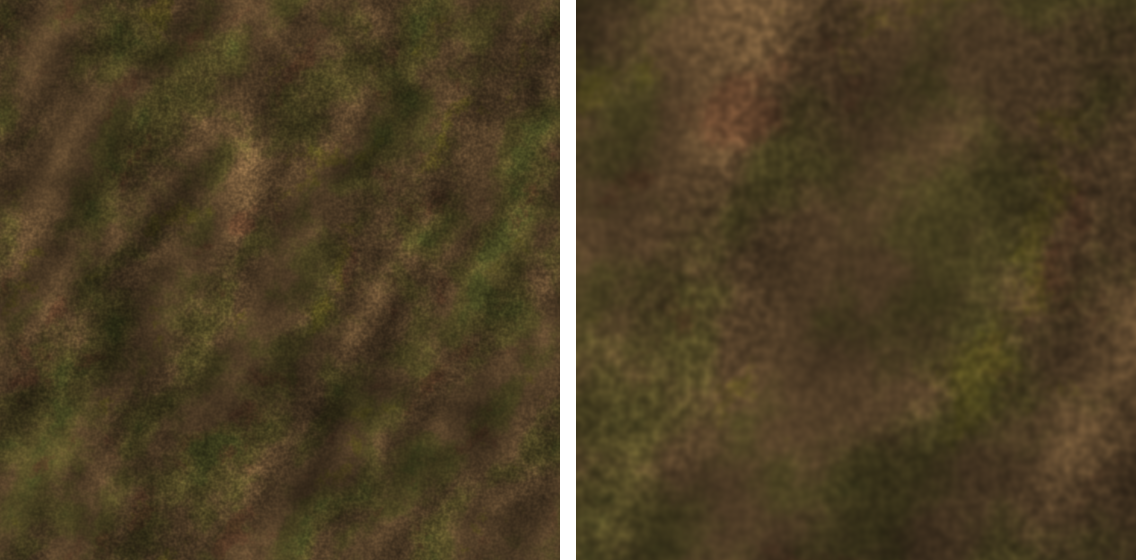
Left, the full canvas; right, a detail of the centre.
Reproduce this texture procedurally as a WebGL 2 fragment shader.

```glsl
#version 300 es
precision highp float;

uniform vec2 u_resolution;
out vec4 fragColor;

const float TAU = 6.2831853;

// Integer hash of a lattice cell, returned in 0..1
float hash(vec2 cell, float seed) {
    uint h = uint(cell.x) * 1597334677u;
    h = (h ^ (h >> 15)) + uint(cell.y) * 3812015801u;
    h = (h ^ (h >> 16)) * 2146121005u + uint(seed) * 2798796415u;
    h = (h ^ (h >> 15)) * 2221713035u;
    h = h ^ (h >> 16);
    return float(h & 0xffffffu) / 16777216.0;
}

// Slope of one lattice corner; the lattice repeats after a whole tile
float slope(vec2 cell, vec2 offset, vec2 cells, float seed) {
    vec2 wrapped = cell - cells * floor((cell + 0.5) / cells);
    float angle = TAU * hash(wrapped, seed);
    return dot(vec2(cos(angle), sin(angle)), offset);
}

// Tiling gradient noise, roughly -1..1; a whole-number lean slants the lattice
float noise(vec2 uv, vec2 cells, float lean, float seed) {
    vec2 p = vec2(uv.x, uv.y - lean * uv.x) * cells;
    vec2 i = floor(p);
    vec2 f = p - i;
    vec2 w = f * f * f * (f * (f * 6.0 - 15.0) + 10.0);
    vec2 right = vec2(1.0, 0.0);
    vec2 up = vec2(0.0, 1.0);
    float low = mix(slope(i, f, cells, seed),
                    slope(i + right, f - right, cells, seed), w.x);
    float high = mix(slope(i + up, f - up, cells, seed),
                     slope(i + right + up, f - right - up, cells, seed), w.x);
    return 1.7 * mix(low, high, w.y);
}

// Slanted blobs broken up by round ones, then ever finer even octaves
float clouds(vec2 uv, vec2 bend, vec2 cells, float gain, float seed) {
    vec2 p = uv + bend;
    float sum = 0.85 * noise(p, cells, 1.0, seed)
              + 0.55 * noise(p, vec2(cells.y + 1.0), 0.0, seed + 1.0)
              + 0.8 * gain * noise(p, cells * 2.0 + vec2(1.0, -1.0), 1.0, seed + 2.0);
    float amplitude = 0.75 * gain;
    float count = cells.y * 2.0 + 3.0;
    for (int i = 0; i < 5; i++) {
        sum += amplitude * noise(uv, vec2(count), 0.0, seed + 3.0 + float(i));
        amplitude = amplitude * gain;
        count = floor(count * 1.9);
    }
    return sum;
}

vec3 groundColor(vec2 uv) {
    // Gentle bend of the broad shapes
    vec2 bend = 0.025 * vec2(noise(uv, vec2(7.0), 0.0, 11.0),
                             noise(uv, vec2(7.0), 0.0, 12.0));

    // Light and dark clouds, soft in some places and rough in others
    float rough = smoothstep(-0.7, 0.4, noise(uv + bend, vec2(5.0, 6.0), 1.0, 31.0));
    float tone = clouds(uv, bend, vec2(6.0, 7.0), mix(0.54, 0.68, rough), 41.0);
    float grain = noise(uv, vec2(113.0), 0.0, 51.0)
                + 0.9 * noise(uv, vec2(191.0), 0.0, 52.0);

    // Brown earth against olive growth
    float growth = clouds(uv, bend, vec2(5.0, 7.0), 0.6, 61.0);
    vec3 earth = vec3(0.306, 0.234, 0.150);
    vec3 olive = vec3(0.270, 0.240, 0.122);
    vec3 moss = vec3(0.210, 0.226, 0.103);
    vec3 color = mix(earth, olive, smoothstep(-0.45, 0.5, growth));
    color = mix(color, moss, 0.7 * smoothstep(0.5, 1.2, growth));

    // Scattered rust and yellow tints
    float rust = clouds(uv, bend, vec2(6.0, 9.0), 0.65, 71.0);
    float lichen = clouds(uv, bend, vec2(6.0, 8.0), 0.68, 81.0);
    color = mix(color, vec3(0.275, 0.170, 0.115), 0.55 * smoothstep(0.5, 1.3, rust));
    color = mix(color, vec3(0.310, 0.285, 0.090), 0.5 * smoothstep(0.65, 1.4, lichen));

    return color * exp(0.33 * tone + mix(0.08, 0.15, rough) * grain - 0.015);
}

void main() {
    vec2 uv = gl_FragCoord.xy / u_resolution;
    fragColor = vec4(groundColor(uv), 1.0);
}
```
